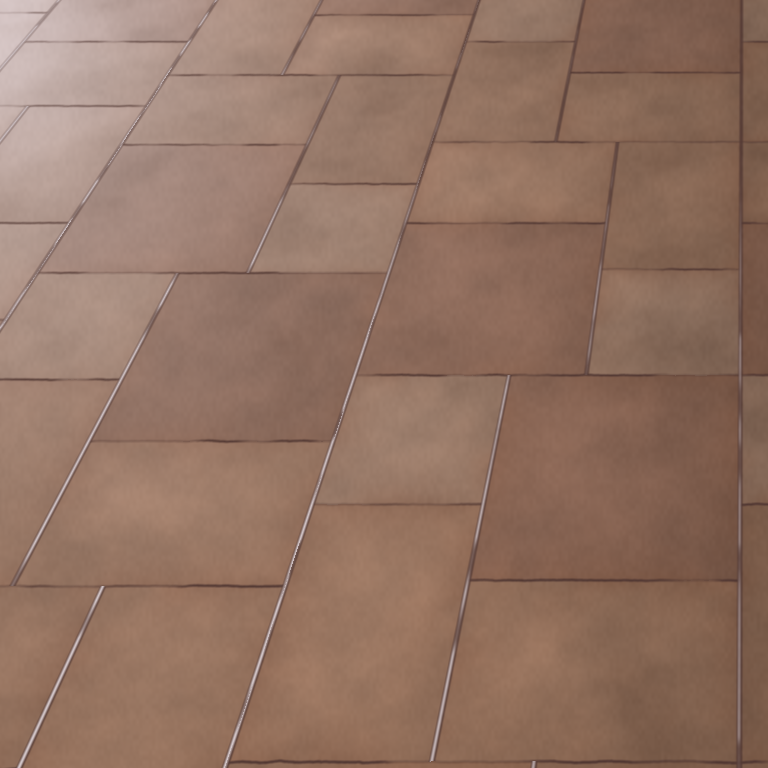
Reproduce this texture procedurally as a Shadertoy shader.

```glsl
const vec2 VANISH = vec2(0.96875, 2.0417);   // vanishing point of the long joints
const vec2 MODULE = vec2(0.328, 0.1618);     // size of one four-tile module on the floor
const vec2 ORIGIN = vec2(0.003, 0.4917);     // floor position of the first module
const float COLUMN_SHIFT[4] = float[4](0.0, 0.0, 0.385, 0.2);
const float LONG_JOINT = 0.0019;             // half widths at unit depth
const float CROSS_JOINT = 0.0009;
const float WOBBLE = 0.006;
const vec3 CLAY = vec3(0.555, 0.418, 0.333);
const vec3 CLAY_LARGE = vec3(0.498, 0.360, 0.292);
const vec3 CLAY_SMALL = vec3(0.578, 0.455, 0.378);
const vec3 RUST = vec3(0.455, 0.305, 0.225);
const vec3 GLARE = vec3(0.85, 0.79, 0.79);
const vec3 JOINT_DARK = vec3(0.32, 0.22, 0.20);
const vec3 JOINT_LIGHT = vec3(0.82, 0.77, 0.78);

float hash(vec2 p) {
    vec3 q = fract(vec3(p.xyx) * 0.1031);
    q += dot(q, q.yzx + 33.33);
    return fract((q.x + q.y) * q.z);
}

float noise(vec2 p) {
    vec2 i = floor(p), f = fract(p);
    f = f * f * (3.0 - 2.0 * f);
    return mix(mix(hash(i), hash(i + vec2(1, 0)), f.x),
               mix(hash(i + vec2(0, 1)), hash(i + vec2(1, 1)), f.x), f.y);
}

float fbm(vec2 p) {
    float sum = 0.0, gain = 0.5;
    for (int i = 0; i < 4; i++) {
        sum += gain * noise(p);
        p = p * 2.03 + 17.3;
        gain *= 0.5;
    }
    return sum / 0.9375;
}

// Tile bounds within a module: one 3x3, one 3x2, one 2x3 and one 2x2 tile
void tileBounds(vec2 f, out vec2 lo, out vec2 hi) {
    bool wide = f.x < 0.6;
    float cut = wide ? 0.4 : 0.6;
    bool lower = f.y < cut;
    lo = vec2(wide ? 0.0 : 0.6, lower ? 0.0 : cut);
    hi = vec2(wide ? 0.6 : 1.0, lower ? cut : 1.0);
}

float band(float d, float halfWidth, float soft) {
    return 1.0 - smoothstep(halfWidth - soft, halfWidth + soft, d);
}

void mainImage(out vec4 fragColor, in vec2 fragCoord) {
    vec2 uv = fragCoord / iResolution.xy;
    float soft = max(1.0 / iResolution.y, 0.0019);

    // Project the canvas onto the floor, x running leftwards
    float depth = VANISH.y - uv.y;
    vec2 floorPos = vec2((VANISH.x - uv.x) / depth, 1.0 / depth);
    vec2 grid = (floorPos - ORIGIN) / MODULE;
    grid.y += WOBBLE * (fbm(grid * vec2(30.0, 4.0) + 40.0) - 0.5);

    // Staggered columns; every second module is turned half round
    float column = floor(grid.x);
    grid.y -= COLUMN_SHIFT[int(clamp(column, -1.0, 2.0)) + 1];
    vec2 cell = floor(grid);
    bool turned = mod(cell.y, 2.0) > 0.5;
    vec2 f = turned ? 1.0 - fract(grid) : fract(grid);
    vec2 lo, hi;
    tileBounds(f, lo, hi);
    vec2 size = hi - lo;
    vec2 edge = min(f - lo, hi - f);
    vec2 id = cell * 7.0 + floor(lo * 5.0 + 0.5) + 50.0;
    float tint = hash(id);

    // Clay tone by tile size, with clouds and rusty rims
    float area = size.x * size.y;
    vec3 color = mix(CLAY, CLAY_LARGE, smoothstep(0.25, 0.35, area));
    color = mix(CLAY_SMALL, color, smoothstep(0.17, 0.23, area));
    float cloud = fbm(grid * 4.0 + tint * 60.0);
    float mottle = fbm(uv * vec2(26.0, 34.0) + tint * 20.0);
    float rim = exp(-min(edge.x, edge.y) * 15.0);
    float rust = rim * smoothstep(0.3, 0.65, cloud) + 0.3 * smoothstep(0.5, 0.8, 1.0 - cloud);
    color = mix(color, RUST, 0.55 * rust);
    color *= 1.02 + 0.06 * (tint - 0.5) + 0.26 * (cloud - 0.5) + 0.12 * (mottle - 0.5);
    color *= 1.0 - 0.13 * smoothstep(0.6, 1.0, uv.x);

    // Window glare from the upper left
    float lightDistance = length((uv - vec2(-0.05, 1.0)) * vec2(1.0, 0.9));
    float glare = exp(-2.9 * lightDistance) + 0.16 * exp(-12.0 * lightDistance * lightDistance);
    color = mix(color, GLARE, min(glare * (0.85 + 0.3 * cloud), 0.95));

    // Distances to the joints on the canvas
    float slant = inversesqrt(1.0 + floorPos.x * floorPos.x);
    float longDist = edge.x * MODULE.x * depth * slant;
    float crossDist = edge.y * MODULE.y * depth * depth;
    float side = sign(f.x - 0.5 * (lo.x + hi.x)) * (turned ? -1.0 : 1.0);

    // Thin worn cross joints
    float wear = mix(0.35, 1.0, smoothstep(0.2, 0.65, noise(grid * vec2(11.0, 3.0) + 5.0)));
    vec3 shade = mix(JOINT_DARK, color, 0.5 * min(glare, 1.0));
    color = mix(color, shade, wear * band(crossDist, CROSS_JOINT * depth, soft));

    // Long joints: dark groove with a broken shiny streak
    float groove = LONG_JOINT * depth;
    color = mix(color, shade, 0.85 * band(longDist, groove, soft));
    float lit = 1.1 - 0.75 * uv.x - 0.45 * smoothstep(0.55, 0.85, uv.y) * smoothstep(0.2, 0.45, uv.x);
    lit *= 0.3 + 0.95 * smoothstep(0.2, 0.65, noise(grid * vec2(3.0, 11.0)));
    float streak = band(abs(side * longDist + 0.15 * groove), 0.5 * groove, soft);
    color = mix(color, JOINT_LIGHT, clamp(lit, 0.0, 1.0) * streak);

    // Fine grain
    color += 0.018 * (noise(uv * vec2(240.0, 150.0)) - 0.5);
    fragColor = vec4(clamp(color, 0.0, 1.0), 1.0);
}
```
